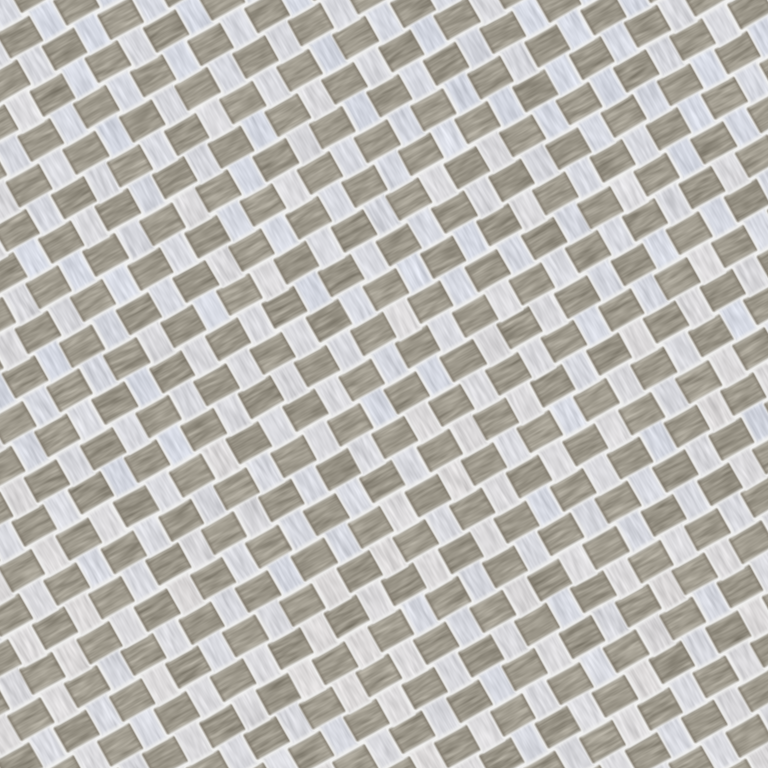
This texture is drawn by a Shadertoy shader. Its source:

```glsl
// Slanted basket weave of taupe and silvery white flat threads with fine fibres.

const float WEAVE_ANGLE = 0.513;
const vec2 CELL_SIZE = vec2(0.0423, 0.0434);       // half a weave period, in canvas heights
const vec2 WEAVE_ORIGIN = vec2(0.487, 0.565);      // centre of one taupe tile
const vec2 TAUPE_HALF = vec2(0.59, 0.435);         // half length and half width, in cells
const vec2 SILVER_HALF = vec2(0.56, 0.41);

const vec3 TAUPE = vec3(0.61, 0.59, 0.54);
const vec3 TAUPE_RIM = vec3(0.74, 0.73, 0.70);
const vec3 SHADOW = vec3(0.50, 0.47, 0.42);
const vec3 SILVER_COOL = vec3(0.83, 0.845, 0.885);
const vec3 SILVER_WARM = vec3(0.86, 0.85, 0.85);
const vec3 WHITE = vec3(0.945, 0.945, 0.94);

vec2 hash2(vec2 p) {
    p = vec2(dot(p, vec2(127.1, 311.7)), dot(p, vec2(269.5, 183.3)));
    return fract(sin(p) * 43758.5);
}

// Gradient noise, roughly -0.7 to 0.7
float gradientNoise(vec2 p) {
    vec2 i = floor(p), f = fract(p);
    vec2 w = f * f * f * (f * (f * 6.0 - 15.0) + 10.0);
    vec2 e = vec2(1.0, 0.0);
    float a = dot(hash2(i) * 2.0 - 1.0, f);
    float b = dot(hash2(i + e.xy) * 2.0 - 1.0, f - e.xy);
    float c = dot(hash2(i + e.yx) * 2.0 - 1.0, f - e.yx);
    float d = dot(hash2(i + e.xx) * 2.0 - 1.0, f - e.xx);
    return mix(mix(a, b, w.x), mix(c, d, w.x), w.y);
}

float roundedBox(vec2 p, vec2 halfSize, float radius) {
    vec2 q = abs(p) - halfSize + radius;
    return length(max(q, 0.0)) + min(max(q.x, q.y), 0.0) - radius;
}

// 1 at a border, fading to 0 over the given width
float rim(float inset, float width) {
    return 1.0 - smoothstep(0.0, width, inset);
}

// Streaks that run along the local x axis
float fibres(vec2 p, vec2 seed) {
    vec2 offset = seed * 60.0;
    return gradientNoise(p * vec2(1.1, 7.0) + offset)
         + 0.5 * gradientNoise(p * vec2(2.5, 14.0) + offset.yx);
}

vec3 taupeThread(vec2 p, vec2 seed) {
    vec2 inset = TAUPE_HALF - abs(p);
    vec3 color = TAUPE + 0.17 * fibres(p, seed) + 0.05 * (seed.x - 0.5);
    color = mix(color, TAUPE_RIM, 0.6 * rim(inset.y, 0.13));
    return mix(color, SHADOW, 0.75 * rim(inset.x, 0.15));
}

vec3 silverThread(vec2 p, vec2 seed, float warmth) {
    vec2 inset = SILVER_HALF - abs(p);
    vec3 color = mix(SILVER_COOL, SILVER_WARM, clamp(warmth + seed.y - 0.5, 0.0, 1.0));
    color += 0.13 * fibres(p, seed) + 0.03 * (seed.x - 0.5);
    float edge = max(rim(inset.y, 0.14), rim(inset.x, 0.16));
    return mix(color, WHITE, 0.85 * edge);
}

// Lays the nearby tiles of the checkerboard over a white ground
vec3 weave(vec2 p, float softness, float warmth) {
    vec3 color = WHITE;
    vec2 nearest = floor(p + 0.5);
    for (int y = -1; y <= 1; y++) {
        for (int x = -1; x <= 1; x++) {
            vec2 id = nearest + vec2(x, y);
            vec2 seed = hash2(id + 17.0);
            vec2 local = p - id + 0.05 * (seed - 0.5);
            bool isTaupe = mod(id.x + id.y, 2.0) < 0.5;
            local = isTaupe ? local : local.yx;
            vec2 halfSize = isTaupe ? TAUPE_HALF : SILVER_HALF;
            vec3 thread = isTaupe ? taupeThread(local, seed)
                                  : silverThread(local, seed, warmth);
            float d = roundedBox(local, halfSize, 0.06);
            color = mix(color, thread, 1.0 - smoothstep(-softness, softness, d));
        }
    }
    return color;
}

void mainImage(out vec4 fragColor, in vec2 fragCoord) {
    vec2 uv = fragCoord / iResolution.y;

    // Canvas to weave axes, with a slight drift of the threads
    float c = cos(WEAVE_ANGLE), s = sin(WEAVE_ANGLE);
    vec2 d = uv - WEAVE_ORIGIN;
    vec2 p = vec2(c * d.x + s * d.y, c * d.y - s * d.x) / CELL_SIZE;
    p += 0.05 * vec2(gradientNoise(p * 0.4), gradientNoise(p * 0.4 + 31.0));

    float pixel = 1.0 / (iResolution.y * CELL_SIZE.x);
    float warmth = 0.75 - 0.6 * uv.y;
    vec3 color = weave(p, max(0.05, pixel), warmth);
    color += 0.02 * gradientNoise(uv * 90.0);
    fragColor = vec4(clamp(color, 0.0, 1.0), 1.0);
}
```
